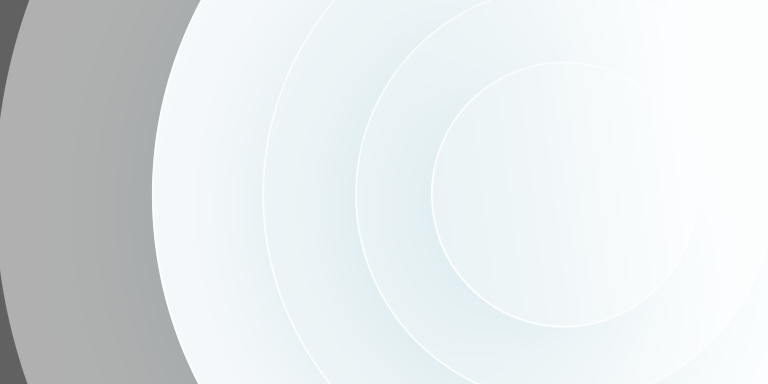
Reproduce this background procedurally as a Shadertoy shader.

```glsl
#define CENTER vec2(1.469, 0.4935)
#define BACKDROP vec3(0.38)
#define GREY_RING vec3(0.692)
#define PALE vec3(0.967, 0.978, 0.986)
#define MIST vec3(0.918, 0.953, 0.963)
#define BRIGHT vec3(0.990, 0.996, 0.998)
#define SHADOW_TINT vec3(0.950, 0.974, 0.978)
#define SHADOW_WIDTH 0.13
#define RIM_WIDTH 0.0045
#define LIGHT_DIR vec2(0.86, 0.51)

// Antialiased coverage of the inside of a signed distance
float coverage(float dist, float pixel) {
    return smoothstep(0.75 * pixel, -0.75 * pixel, dist);
}

void mainImage(out vec4 fragColor, in vec2 fragCoord) {
    float pixel = 1.0 / iResolution.y;
    vec2 p = fragCoord * pixel;
    vec2 offset = p - CENTER;
    float radius = length(offset);
    float facing = dot(offset / max(radius, 0.001), LIGHT_DIR);
    float shade = 0.5 - 0.5 * facing;

    // Large grey disc over the dark backdrop
    vec3 color = mix(BACKDROP, GREY_RING, coverage(radius - 1.482, pixel));

    // Pale discs stacked from the largest to the smallest
    float discRadii[4] = float[4](1.073, 0.786, 0.544, 0.3464);
    float glow = smoothstep(1.05, 1.95, p.x + 0.12 * (p.y - 0.5));
    for (int i = 0; i < 4; i++) {
        float dist = radius - discRadii[i];

        // Soft tinted shadow on the disc below
        float shadow = shade * exp(-max(dist, 0.0) / SHADOW_WIDTH);
        color *= mix(vec3(1.0), SHADOW_TINT, shadow);

        // Face brightening to the right
        float depth = sqrt(float(i) / 3.0);
        vec3 face = mix(mix(PALE, MIST, depth), BRIGHT, glow);
        float inside = coverage(dist, pixel);
        color = mix(color, face, inside);

        // Thin white rim, strongest on the left
        float rim = inside * (1.0 - coverage(dist + RIM_WIDTH, pixel));
        color = mix(color, vec3(1.0), rim * mix(0.4, 0.95, shade));
    }

    fragColor = vec4(color, 1.0);
}
```
